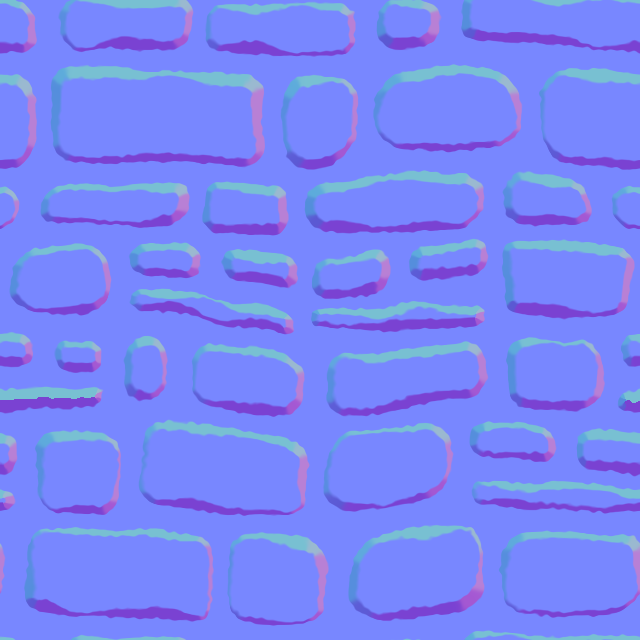
Reproduce this texture map procedurally as a three.js fragment shader.

```glsl
// Normal map of an irregular stone wall: jittered rows are cut into rounded
// stones, and a ragged brushed bevel just inside each outline is coloured
// by the direction it faces. All hashes and noises wrap, so it tiles.
varying vec2 vUv;

const float ROWS = 7.0;
const vec3 FLAT = vec3(0.47, 0.53, 1.0);

float hash(vec2 p) {
  vec3 q = fract(vec3(p.xyx) * 0.1031);
  q += dot(q, q.yzx + 33.33);
  return fract((q.x + q.y) * q.z);
}

// Value noise that repeats over the unit square
float noise(vec2 uv, vec2 freq, float seed) {
  vec2 p = uv * freq;
  vec2 i = floor(p);
  vec2 f = p - i;
  f = f * f * (3.0 - 2.0 * f);
  vec2 a = mod(i, freq) + seed;
  vec2 b = mod(i + 1.0, freq) + seed;
  return mix(mix(hash(a), hash(vec2(b.x, a.y)), f.x),
             mix(hash(vec2(a.x, b.y)), hash(b), f.x), f.y);
}

// Jittered division line i of n
float divider(float i, float n, float seed, float jitter) {
  return (i + jitter * (hash(vec2(mod(i, n), seed)) - 0.5)) / n;
}

// Interval holding x: low end, high end, wrapped index
vec3 interval(float x, float n, float seed, float jitter) {
  float i = floor(x * n);
  if (x < divider(i, n, seed, jitter)) i -= 1.0;
  else if (x >= divider(i + 1.0, n, seed, jitter)) i += 1.0;
  return vec3(divider(i, n, seed, jitter),
              divider(i + 1.0, n, seed, jitter), mod(i, n));
}

// Rounded box: outward direction in xy, signed distance in z
vec3 roundedBox(vec2 p, vec2 halfSize, float radius) {
  vec2 q = abs(p) - halfSize + radius;
  vec2 corner = max(q, 0.0);
  vec2 axis = q.x > q.y ? vec2(1.0, 0.0) : vec2(0.0, 1.0);
  vec2 n = min(q.x, q.y) > 0.0 ? normalize(corner + 1e-5) : axis;
  float d = length(corner) + min(max(q.x, q.y), 0.0) - radius;
  return vec3(n * (step(0.0, p) * 2.0 - 1.0), d);
}

vec4 tone(vec2 n, vec2 dir, vec3 color) {
  float w = pow(max(dot(n, normalize(dir)), 0.0), 22.0);
  return vec4(color * w, w);
}

// Bevel colour for an outward direction
vec3 bevelColor(vec2 n) {
  vec4 sum = tone(n, vec2(0.0, 1.0), vec3(0.47, 0.76, 0.82));
  sum += tone(n, vec2(1.0, 1.0), vec3(0.61, 0.73, 0.81));
  sum += tone(n, vec2(1.0, 0.0), vec3(0.73, 0.50, 0.83));
  sum += tone(n, vec2(1.0, -1.0), vec3(0.65, 0.34, 0.82));
  sum += tone(n, vec2(0.0, -1.0), vec3(0.48, 0.25, 0.82));
  sum += tone(n, vec2(-1.0, -1.0), vec3(0.35, 0.34, 0.82));
  sum += tone(n, vec2(-1.0, 0.0), vec3(0.32, 0.56, 0.85));
  sum += tone(n, vec2(-1.0, 1.0), vec3(0.36, 0.68, 0.85));
  return sum.rgb / max(sum.a, 1e-4);
}

// Band from the outline (depth 0) to the given inner depth
float band(float depth, float width, float soft) {
  return smoothstep(-0.001, 0.0015, depth)
       * (1.0 - smoothstep(width - soft, width + soft, depth));
}

void main() {
  // Wavy courses, wandering outlines and fine bristle raggedness
  vec2 uv = vUv;
  vec2 p = uv + vec2(0.0, 0.035 * (noise(uv, vec2(4.0), 3.0) - 0.5));
  p += 0.012 * (vec2(noise(uv, vec2(17.0), 11.0), noise(uv, vec2(17.0), 47.0)) - 0.5);
  p += 0.0045 * (vec2(noise(uv, vec2(110.0), 5.0), noise(uv, vec2(110.0), 71.0)) - 0.5);

  // Find the row, then the stone within it
  p.y = fract(p.y + 0.09);
  vec3 row = interval(p.y, ROWS, 19.0, 0.45);
  p.x = fract(p.x + hash(vec2(row.z, 61.0)));
  float count = 4.0 + floor(2.0 * hash(vec2(row.z, 83.0)));
  vec3 col = interval(p.x, count, row.z + 29.0, 0.65);
  vec2 lo = vec2(col.x, row.x);
  vec2 hi = vec2(col.y, row.y);
  vec2 id = vec2(col.z, row.z) + 7.0;

  // A few wide cells become a low slab under two small stones
  if (hash(id + 101.0) < 0.16 && hi.x - lo.x > 0.17) {
    vec2 cut = mix(lo, hi, vec2(0.5, 0.42));
    if (p.y < cut.y) { hi.y = cut.y; id += 131.0; }
    else {
      lo.y = cut.y;
      if (p.x < cut.x) { hi.x = cut.x; id += 167.0; }
      else { lo.x = cut.x; id += 193.0; }
    }
  }

  // Mortar gaps, then a tilted and slightly bulging outline
  lo += 0.010 + 0.011 * vec2(hash(id + 1.3), hash(id + 2.7));
  hi -= 0.010 + 0.011 * vec2(hash(id + 3.1), hash(id + 4.9));
  vec2 halfSize = max(0.5 * (hi - lo), 0.012);
  vec2 q = p - 0.5 * (lo + hi);
  float across = q.x / halfSize.x;
  vec2 bent = q;
  bent.y += 0.12 * (hash(id + 5.3) - 0.5) * q.x;
  bent.y *= 1.0 + 0.14 * hash(id + 6.1) * across * across;
  float radius = min(0.022 + 0.03 * hash(id + 7.7), 0.85 * min(halfSize.x, halfSize.y));
  vec3 stone = roundedBox(bent, halfSize, radius);

  // Brushed bevel of changing width, softer on the left
  float stroke = noise(uv, vec2(15.0), 23.0);
  float width = (0.003 + 0.018 * stroke) * mix(1.0, 0.85, abs(stone.x));
  float left = max(-stone.x, 0.0);
  float cover = band(-stone.z, width, mix(0.0018, 0.004, left));
  cover *= mix(0.97, 0.72 + 0.25 * stroke, left);
  vec3 color = mix(FLAT, bevelColor(stone.xy), cover);

  // Rare round pits, lit the opposite way
  vec2 pit = q - halfSize * vec2(0.45, 0.3 - 0.6 * hash(id + 8.3));
  float hasPit = step(0.91, hash(id + 9.9)) * step(0.04, halfSize.y);
  float pitCover = hasPit * band(0.012 - length(pit), 0.007, 0.002);
  color = mix(color, bevelColor(-normalize(pit + 1e-5)), 0.9 * pitCover);

  gl_FragColor = vec4(color, 1.0);
}
```
